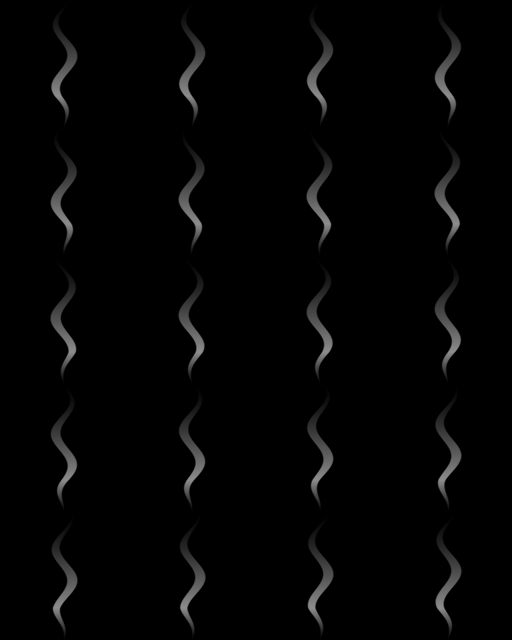
Reproduce this pattern procedurally as a Shadertoy shader.

```glsl
const float TAU = 6.2831853;

// Sideways sway of the wisp at height h, swinging freely above its root
float sway(float h, float phase) {
    return 0.065 * min(1.0, h / 0.25) * cos(TAU * (2.0 * h + 0.872 - phase));
}

// Brightness: quick rise from the root, slow fade towards the top
float smokeDensity(float h) {
    return 0.55 * min(h / 0.25, pow((1.0 - h) / 0.75, 1.3));
}

void mainImage(out vec4 fragColor, in vec2 fragCoord) {
    // Four columns by five rows of cells
    vec2 grid = vec2(4.0, 5.0);
    vec2 p = fragCoord / iResolution.xy * grid;
    vec2 cell = floor(p);
    vec2 local = fract(p);

    // The wave climbs one step per cell, reading from the top left
    float frame = (grid.y - 1.0 - cell.y) * grid.x + cell.x;
    float phase = frame / (grid.x * grid.y);

    // Ribbon tapering at both ends
    float h = local.y;
    float halfWidth = 0.04 * sin(0.5 * TAU * h);
    float offset = abs(local.x - 0.5 - sway(h, phase));
    float edge = grid.x / iResolution.x;
    float ribbon = smoothstep(-edge, edge, halfWidth - offset);

    fragColor = vec4(vec3(ribbon * smokeDensity(h)), 1.0);
}
```
